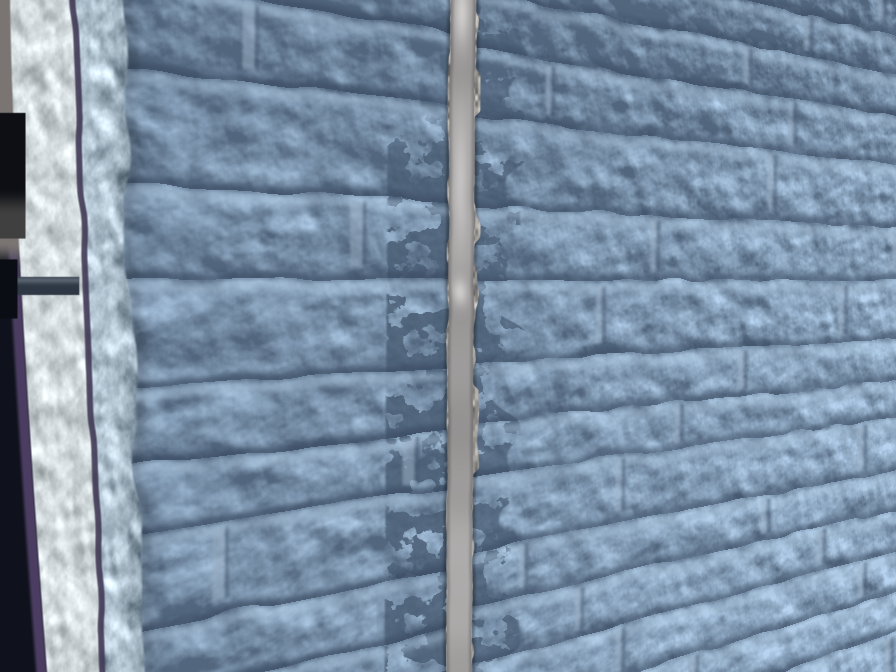
Write a Shadertoy shader that draws this texture.

```glsl
// Blue brick-pattern siding split by a caulked seam, with pale rough trim on the left.

const float HORIZON = 0.583;     // height where the courses run level
const float CONVERGENCE = 0.46;  // narrowing to the right
const float SEAM_HALF = 0.0185;
const float JOINT_STEP = 0.36;

// Course edges from top to bottom, and the end joints in each course
const float EDGE[16] = float[16](0.75, 0.547, 0.46, 0.368, 0.26, 0.118, 0., -0.13,
  -0.226, -0.309, -0.429, -0.517, -0.608, -0.7, -0.79, -0.95);
const float JOINT_LEFT[15] = float[15](0., 0., 0., 0.37, 0., 0.53, 0., 0.,
  0.608, 0.325, 0., 0., 0., 0., 0.);
const float JOINT_RIGHT[15] = float[15](0.95, 1.2, 1.11, 0.816, 1.146, 0.972, 0.891, 1.102,
  1.007, 0.92, 0.776, 0.859, 0.92, 1.03, 0.96);

float hash(vec2 p) {
  return fract(sin(dot(p, vec2(127.1, 311.7))) * 43758.5453);
}

float noise(vec2 p) {
  vec2 i = floor(p), f = fract(p);
  f = f * f * f * (f * (f * 6.0 - 15.0) + 10.0);
  return mix(mix(hash(i), hash(i + vec2(1, 0)), f.x),
             mix(hash(i + vec2(0, 1)), hash(i + vec2(1, 1)), f.x), f.y);
}

float fbm(vec2 p) {
  float sum = 0.0, amp = 0.5;
  for (int i = 0; i < 4; i++) {
    sum += amp * noise(p);
    p = mat2(1.6, 1.2, -1.2, 1.6) * p + 7.3;
    amp *= 0.5;
  }
  return sum;
}

// Rough surface lit from above
float relief(vec2 p) {
  return fbm(p) - fbm(p + vec2(0.18, 0.4));
}

float band(float x, float lo, float hi, float soft) {
  return smoothstep(lo - soft, lo + soft, x) * (1.0 - smoothstep(hi - soft, hi + soft, x));
}

float bump(float x, float width) {
  return exp(-x * x / (width * width));
}

// Open light grows toward the lower right, shade lies along the top
float daylight(vec2 p) {
  return 0.41 + 0.4 * max(p.x - 0.75, 0.0) - 0.2 * smoothstep(0.7, 1.0, p.y)
    - 0.28 * (p.y - 0.5) * smoothstep(0.3, 1.0, p.x);
}

vec3 siding(vec2 p, float seamX) {
  bool onRight = p.x > seamX;
  float scale = 1.0 - CONVERGENCE * (p.x - 0.668);
  float v = (p.y - HORIZON) / scale * (onRight ? 1.047 : 1.0);
  vec2 wall = vec2(p.x / scale, v);
  float course = v + 0.009 * (noise(wall * vec2(16, 9)) - 0.5);
  int row = 0;
  for (int i = 1; i < 15; i++) if (course < EDGE[i]) row = i;
  float below = (EDGE[row] - course) * scale;
  float above = (course - EDGE[row + 1]) * scale;
  float rise = above / (above + below);

  // Split-stone face
  float rough = relief(wall * vec2(16, 24) + float(row) * 5.7);
  float grain = relief(wall * vec2(58, 70));
  float tone = daylight(p) + 1.4 * rough + 0.4 * grain + 0.2 * (rise - 0.5);
  vec3 col = mix(vec3(0.32, 0.40, 0.49), vec3(0.68, 0.79, 0.90), clamp(tone, 0.0, 1.1));

  // Flaking film beside the seam
  float away = abs(p.x - seamX);
  float reach = onRight ? 0.045 + 0.06 * noise(vec2(p.y * 22.0, 3)) : 0.111;
  float limit = 0.67 - 0.26 * rise - (onRight ? 1.6 : 0.7) * away;
  float bare = smoothstep(-0.02, 0.02, limit - fbm(p * vec2(34, 40) + 11.0));
  bare *= 1.0 - smoothstep(reach - 0.003, reach + 0.003, away);
  bare *= onRight ? 0.9 : 1.0 - smoothstep(0.76, 0.86, p.y);
  col = mix(col, vec3(0.30, 0.38, 0.47) + 0.06 * grain, 0.88 * bare);

  // Course shadow and the lit lip under it
  col = mix(col, vec3(0.65, 0.75, 0.84), 0.45 * bump(below - 0.012, 0.009));
  float gap = bump(above - 0.002, 0.010) + 0.4 * bump(below, 0.004);
  col = mix(col, vec3(0.23, 0.30, 0.39), min((onRight ? 0.58 : 0.72) * gap, 0.8));

  // End joints
  float q = p.x - (onRight ? JOINT_RIGHT[row] : JOINT_LEFT[row]);
  if (onRight) q -= JOINT_STEP * max(0.0, floor(q / JOINT_STEP + 0.5));
  float w = onRight ? 0.004 : 0.009;
  float inside = band(rise, 0.14, 0.93, 0.05);
  col = mix(col, vec3(0.62, 0.70, 0.78), 0.5 * inside * band(q, -w, w, 0.004));
  return mix(col, vec3(0.27, 0.34, 0.43), 0.45 * inside * bump(q - w - 0.004, 0.004));
}

vec3 caulk(vec3 col, vec2 p, float seamX, float px) {
  float s = (p.x - seamX) / SEAM_HALF + 0.1 * (noise(vec2(p.y * 24.0, 1)) - 0.5);
  float side = step(0.0, s), r = abs(s);

  // Broken crust along both lips
  float ragged = smoothstep(0.3, 0.8, noise(vec2(p.y * 32.0, side * 9.0)));
  float lip = 1.0 + (0.14 + 0.32 * side) * ragged;
  float fleck = noise(p * vec2(220, 110));
  col *= 1.0 - 0.3 * bump(r - 1.1, 0.22);
  col = mix(col, mix(vec3(0.36), vec3(0.84, 0.82, 0.79), fleck),
            1.0 - smoothstep(lip - 0.05, lip + 0.1, r));

  // Smooth bead with wet highlights
  vec3 bead = mix(vec3(0.58, 0.57, 0.57), vec3(0.70, 0.69, 0.69), noise(vec2(p.y * 11.0, 4)));
  float shine = bump(p.y - 0.98, 0.05) + 0.7 * bump(p.y - 0.73, 0.09) + bump(p.y - 0.565, 0.02);
  bead += 0.2 * shine * bump(s + 0.1, 0.65);
  bead *= 1.0 - 0.2 * smoothstep(0.6, 1.0, r);
  return mix(col, bead, 1.0 - smoothstep(0.92, 0.92 + 2.0 * px / SEAM_HALF, r));
}

// Bar reaching in from the left edge
float bar(vec2 p, float lo, float hi, float end, float px) {
  return band(p.y, lo, hi, px) * (1.0 - smoothstep(end - px, end + px, p.x));
}

vec3 cornerTrim(vec3 col, vec2 p, float px) {
  float drop = 1.0 - p.y, rough = relief(p * vec2(38, 25));
  float edge = p.x - 0.172 - 0.033 * drop - 0.016 * noise(vec2(p.y * 13.0, 8));
  float crack = p.x - 0.106 - 0.045 * drop - 0.005 * noise(vec2(p.y * 18.0, 2));
  float wall = p.x - 0.015 - 0.055 * pow(drop, 1.4);

  // Pale return and sunlit wall either side of a crack
  col *= 1.0 - 0.15 * bump(edge - 0.006, 0.012);
  vec3 trim = vec3(0.70, 0.77, 0.82) + 0.7 * rough - 0.14 * smoothstep(-0.03, 0.0, edge);
  trim = mix(vec3(0.82, 0.85, 0.86) + 0.55 * rough, trim, smoothstep(-px, px, crack));
  col = mix(col, trim, 1.0 - smoothstep(-0.003, 0.003, edge));
  col = mix(col, vec3(0.25, 0.22, 0.33), 0.9 * band(crack, -0.004, 0.005, 0.002));

  // Dark opening
  vec3 gap = mix(vec3(0.06, 0.07, 0.11), vec3(0.29, 0.24, 0.38), band(wall, -0.016, 0.0, 0.004));
  gap = mix(gap, vec3(0.48, 0.46, 0.45), smoothstep(0.60, 0.64, p.y));
  col = mix(col, gap, 1.0 - smoothstep(-0.002, 0.002, wall));

  // Bracket, rod and clamp
  vec3 bracket = mix(vec3(0.25), vec3(0.05, 0.06, 0.08), smoothstep(0.68, 0.72, p.y));
  col = mix(col, bracket, bar(p, 0.645, 0.832, 0.038, px));
  vec3 rod = vec3(0.18, 0.22, 0.27) + 0.16 * bump(p.y - 0.583, 0.005);
  col = mix(col, rod, bar(p, 0.561, 0.588, 0.118, px));
  return mix(col, vec3(0.04, 0.05, 0.08), bar(p, 0.526, 0.614, 0.026, px));
}

void mainImage(out vec4 fragColor, in vec2 fragCoord) {
  float px = 1.0 / iResolution.y;
  vec2 p = fragCoord * px;
  float seamX = 0.683 + 0.006 * p.y;
  vec3 col = caulk(siding(p, seamX), p, seamX, px);
  fragColor = vec4(clamp(cornerTrim(col, p, px), 0.0, 1.0), 1.0);
}
```
